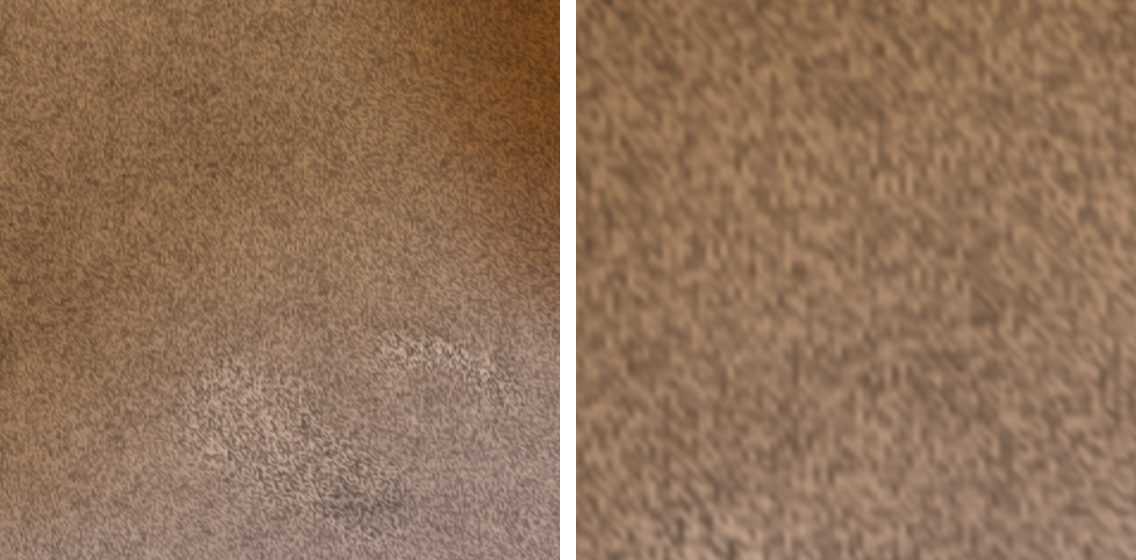
Left, the full canvas; right, a detail of the centre.
This texture is drawn by a WebGL 2 fragment shader. Its source:

```glsl
#version 300 es
precision highp float;

#define NAP_SCALE 235.0
#define NAP_LENGTH 0.0056
#define NAP_ANGLE 2.05
#define NAP_CONTRAST 0.42
#define FLECK_SCALE 105.0
#define FLECK_DEPTH 0.16
#define MOTTLE_DEPTH 0.13
#define TAN vec3(0.562, 0.425, 0.296)
#define MAUVE vec3(0.600, 0.510, 0.468)
#define RUST vec3(0.435, 0.262, 0.110)
#define UMBER vec3(0.495, 0.365, 0.250)
#define BRUSHED vec3(0.650, 0.562, 0.510)

uniform vec2 u_resolution;
out vec4 fragColor;

float hash(vec2 cell) {
    uvec2 q = uvec2(ivec2(cell)) * uvec2(1597u, 3571u);
    uint n = (q.x ^ (q.y << 11)) * 747796u + 28913u;
    n = (n ^ (n >> 15)) * 668265u;
    n = (n ^ (n >> 13)) * 374761u;
    return float((n ^ (n >> 16)) & 65535u) / 65535.0;
}

float valueNoise(vec2 p) {
    vec2 cell = floor(p);
    vec2 f = fract(p);
    f = f * f * (3.0 - 2.0 * f);
    float low = mix(hash(cell), hash(cell + vec2(1, 0)), f.x);
    float high = mix(hash(cell + vec2(0, 1)), hash(cell + vec2(1, 1)), f.x);
    return mix(low, high, f.y);
}

float fbm(vec2 p) {
    float sum = 0.0;
    float amplitude = 0.5;
    for (int octave = 0; octave < 4; octave++) {
        sum += amplitude * valueNoise(p);
        p = mat2(1.6, 1.2, -1.2, 1.6) * p + 17.3;
        amplitude *= 0.5;
    }
    return sum / 0.9375;
}

// Short fibres: noise averaged along the local pile direction
float fibres(vec2 p, vec2 direction) {
    float sum = 0.0;
    for (int i = -3; i <= 3; i++) {
        vec2 tap = p + direction * NAP_LENGTH * float(i) / 6.0;
        sum += valueNoise(tap * NAP_SCALE + 40.0);
    }
    return sum / 7.0 - 0.5;
}

float segmentDistance(vec2 p, vec2 a, vec2 b) {
    vec2 along = b - a;
    float t = clamp(dot(p - a, along) / dot(along, along), 0.0, 1.0);
    return length(p - a - along * t);
}

// Soft stroke around a segment: 1 at its core, 0 beyond its radius
float stroke(vec2 p, vec2 a, vec2 b, float radius, float core) {
    return 1.0 - smoothstep(core, radius, segmentDistance(p, a, b));
}

void main() {
    vec2 uv = gl_FragCoord.xy / u_resolution.y;
    float cloud = fbm(uv * 5.0 + 3.0) - 0.5;
    float mottle = fbm(uv * 20.0 + 61.0) - 0.5;
    vec2 wobble = vec2(cloud, fbm(uv * 6.0 + 29.0) - 0.5);
    vec2 p = uv + 0.09 * wobble + 0.03 * mottle;

    // Broad dye gradients
    float slope = p.y - 0.34 * (p.x - 0.5);
    vec3 color = mix(MAUVE, TAN, smoothstep(-0.02, 0.80, slope));
    float leftShade = stroke(p, vec2(-0.05, 0.48), vec2(0.36, 0.80), 0.28, 0.0);
    color = mix(color, UMBER, 0.65 * leftShade);
    float leftEdge = (1.0 - smoothstep(0.0, 0.4, p.x)) * smoothstep(0.0, 0.15, p.y);
    color = mix(color, vec3(0.52, 0.385, 0.265), 0.55 * leftEdge);
    float redEdge = stroke(p, vec2(1.05, 0.74), vec2(1.05, 0.60), 0.30, 0.0);
    color = mix(color, vec3(0.49, 0.34, 0.26), 0.65 * redEdge);
    float corner = stroke(p, vec2(0.92, 1.06), vec2(1.06, 0.82), 0.42, 0.0);
    color = mix(color, RUST, corner);

    // Areas rubbed against the pile, with a dark dent
    float wideRub = stroke(p, vec2(0.41, 0.28), vec2(0.63, 0.10), 0.12, 0.05);
    float thinRub = stroke(p, vec2(0.69, 0.38), vec2(0.90, 0.30), 0.055, 0.0);
    float dent = stroke(p, vec2(0.60, 0.10), vec2(0.68, 0.09), 0.06, 0.01);
    float rubbed = max(0.7 * wideRub, thinRub);
    color = mix(color, BRUSHED, 0.45 * rubbed);
    color *= 1.0 - 0.13 * dent;

    // Fine nap, dark flecks and cloudy wear
    float angle = NAP_ANGLE + 1.2 * wobble.y + 0.3 * (uv.x - 0.5);
    vec2 direction = vec2(cos(angle), sin(angle));
    float nap = fibres(uv, direction) * NAP_CONTRAST * (1.0 + 0.7 * rubbed);
    float spots = smoothstep(0.58, 0.95, valueNoise(uv * FLECK_SCALE + 9.0));
    float fleck = spots * FLECK_DEPTH * (0.45 + 0.5 * leftShade + 0.3 * rubbed);
    float shade = nap - fleck + MOTTLE_DEPTH * (mottle + 0.6 * cloud);
    color *= 1.0 + shade * vec3(1.0, 1.08, 1.14);

    fragColor = vec4(clamp(color + 0.006, 0.0, 1.0), 1.0);
}
```
